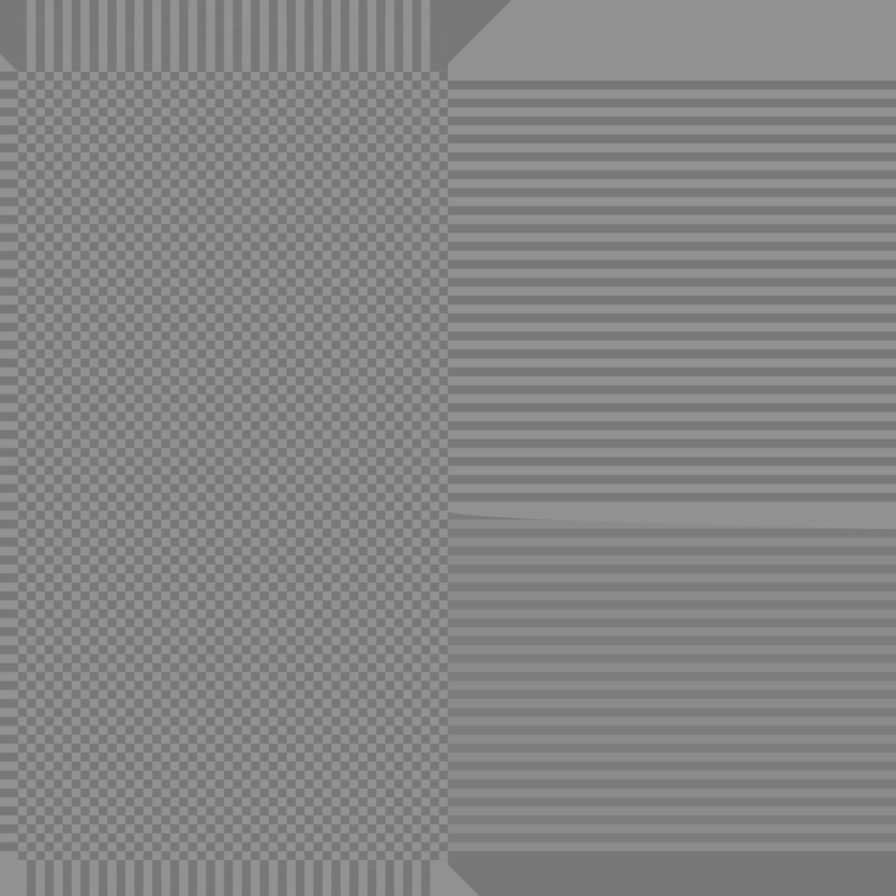
A three.js fragment shader for this texture map:

```glsl
// Draws a grey padded texture atlas: a fine checker panel beside striped panels.
varying vec2 vUv;

const float CELLS = 100.0;        // cells across the canvas
const float SOFT = 0.1;           // edge softness, in cells
const vec2 CHECK_MIN = vec2(2.0, 8.0);
const vec2 CHECK_MAX = vec2(50.0, 96.0);
const float TOP_CUT = 57.1;       // diagonal x + y at upper right
const float BOTTOM_CUT = 46.5;    // diagonal y - x at lower right
const float CURVE_START = 57.03;
const float CURVE_DROP = 2.02;
const vec3 DARK = vec3(0.47);
const vec3 LIGHT = vec3(0.57);
const vec3 FADED_DARK = vec3(0.485);
const vec3 FADED_LIGHT = vec3(0.545);
const float GRAIN = 0.006;

float hash(vec2 p) {
  return fract(sin(dot(p, vec2(127.1, 311.7))) * 43758.5453);
}

// Soft step from 0 to 1 where d crosses zero
float edge(float d) {
  return smoothstep(-SOFT, SOFT, d);
}

// Square wave: +1 on even cells, -1 on odd cells
float wave(float c) {
  float d = abs(mod(c - 0.5, 2.0) - 1.0) - 0.5;
  return clamp(d / SOFT, -1.0, 1.0);
}

vec3 tone(float signal, vec3 low, vec3 high) {
  return mix(low, high, 0.5 + 0.5 * signal);
}

// Checker with its border cells stretched into the margins
vec3 checkerPanel(vec2 p) {
  float columns = wave(clamp(p.x, 2.5, 48.5));
  float signal = wave(p.x) * wave(p.y);
  float leftStripes = -wave(clamp(p.y, 7.5, 95.5));
  signal = mix(leftStripes, signal, edge(p.x - CHECK_MIN.x));
  float topEdge = CHECK_MIN.y + min(p.x - CHECK_MIN.x, 0.0);
  signal = mix(-columns, signal, edge(p.y - topEdge));
  signal = mix(signal, columns, edge(p.y - CHECK_MAX.y));
  float grain = (hash(floor(p)) - 0.5) * GRAIN;
  return tone(signal, DARK, LIGHT) + grain;
}

// Strong stripes above a shallow curve, faded stripes below it
vec3 stripePanel(vec2 p) {
  vec3 upper = tone(wave(clamp(p.y, 8.5, 56.5)), DARK, LIGHT);
  vec3 lower = tone(wave(clamp(p.y, 57.5, 95.5)), FADED_DARK, FADED_LIGHT);
  lower = mix(lower, DARK, edge(p.y - 95.0));
  float along = max(p.x - CHECK_MAX.x, 0.0) / (CELLS - CHECK_MAX.x);
  float curve = CURVE_START + CURVE_DROP * sqrt(along);
  vec3 color = mix(upper, lower, edge(p.y - curve));
  // Diagonal corners
  color = mix(DARK, color, edge((p.x + p.y - TOP_CUT) * 0.707));
  return mix(color, LIGHT, edge((p.y - p.x - BOTTOM_CUT) * 0.707));
}

void main() {
  // Cell coordinates, counted from the upper left
  vec2 p = vec2(vUv.x, 1.0 - vUv.y) * CELLS;
  vec3 color = mix(checkerPanel(p), stripePanel(p), edge(p.x - CHECK_MAX.x));
  gl_FragColor = vec4(color, 1.0);
}
```
